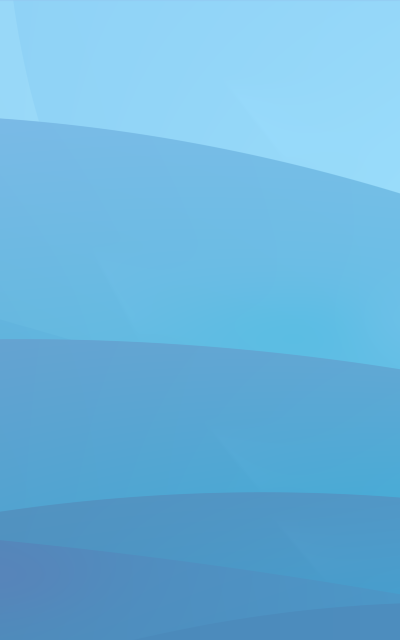
Give the GLSL for this background, as a WebGL 2 fragment shader.

```glsl
#version 300 es
precision highp float;

uniform vec2 u_resolution;
out vec4 fragColor;

// Hill crests: height = k.x + k.y * x + k.z * x * x
#define CREST_FAR   vec3(0.8150, -0.0443, -0.0729)
#define CREST_MID   vec3(0.4700, 0.0052, -0.0521)
#define CREST_NEAR  vec3(0.2005, 0.0924, -0.0703)
#define CREST_SLOPE vec3(0.1560, -0.0612, -0.0234)
#define CREST_FRONT vec3(-0.0599, 0.2109, -0.0938)
#define FACET_GAIN  0.010

vec3 rgb(float r, float g, float b) {
    return vec3(r, g, b) / 255.0;
}

float crest(vec3 k, float x) {
    return k.x + x * (k.y + x * k.z);
}

// Antialiased coverage of the positive side of a signed distance
float cover(float d) {
    float w = max(fwidth(d), 1e-5);
    return smoothstep(-0.6 * w, 0.6 * w, d);
}

// Four-corner gradient: top pair, bottom pair
vec3 corners(vec3 tl, vec3 tr, vec3 bl, vec3 br, vec2 t) {
    t = clamp(t, 0.0, 1.0);
    return mix(mix(tl, tr, t.x), mix(bl, br, t.x), t.y);
}

// Soft elliptical glow
float glow(vec2 p, vec2 center, vec2 radius) {
    vec2 q = (p - center) / radius;
    return exp(-dot(q, q));
}

// Faint diagonal fold, brightest just right of the line through a
float fold(vec2 p, vec2 a, float slope, float halfHeight) {
    float d = p.x - a.x + slope * (p.y - a.y);
    float fade = 1.0 - smoothstep(0.3, 1.0, abs(p.y - a.y) / halfHeight);
    return smoothstep(-0.008, 0.008, d) * exp(-max(d, 0.0) * 9.0) * fade;
}

void main() {
    vec2 p = gl_FragCoord.xy / u_resolution;

    // Sky with a pale curved strip at the left
    vec3 color = corners(rgb(143.0, 210.0, 246.0), rgb(149.0, 215.0, 249.0),
                         rgb(143.0, 210.0, 245.0), rgb(153.0, 220.0, 250.0),
                         vec2(p.x, (1.0 - p.y) / 0.30));
    float drop = 1.0 - p.y;
    float strip = 0.033 + drop * (0.21 + drop * 0.68);
    color += rgb(9.0, 6.0, 2.0) * cover(strip - p.x);
    color += FACET_GAIN * fold(p, vec2(0.64, 0.81), 1.25, 0.08);
    color = mix(color, rgb(146.0, 198.0, 240.0), 0.6 * smoothstep(0.997, 1.0, p.y));

    // Far hill, with a cyan pool above the next crest
    float top = crest(CREST_FAR, p.x);
    float base = crest(CREST_MID, p.x);
    vec3 hill = corners(rgb(122.0, 186.0, 230.0), rgb(115.0, 190.0, 230.0),
                        rgb(101.0, 184.0, 223.0), rgb(98.0, 190.0, 229.0),
                        vec2(p.x, (top - p.y) / (top - base)));
    hill = mix(hill, rgb(88.0, 189.0, 227.0), 0.75 * glow(p, vec2(0.76, 0.475), vec2(0.30, 0.065)));
    hill = mix(hill, rgb(112.0, 193.0, 233.0), 0.6 * glow(p, vec2(1.02, 0.50), vec2(0.14, 0.075)));
    hill -= rgb(4.0, 4.0, 2.0) * cover(0.501 - 0.18 * p.x - p.y);
    hill += FACET_GAIN * fold(p, vec2(0.29, 0.54), 0.85, 0.09);
    color = mix(color, hill, cover(top - p.y));

    // Middle hill
    top = base;
    base = crest(CREST_NEAR, p.x);
    hill = corners(rgb(101.0, 163.0, 209.0), rgb(96.0, 168.0, 212.0),
                   rgb(82.0, 163.0, 208.0), rgb(73.0, 171.0, 214.0),
                   vec2(p.x, (top - p.y) / (top - base)));
    hill += FACET_GAIN * fold(p, vec2(0.59, 0.28), 1.30, 0.07);
    color = mix(color, hill, cover(top - p.y));

    // Near hill
    top = base;
    hill = corners(rgb(82.0, 146.0, 192.0), rgb(82.0, 151.0, 198.0),
                   rgb(76.0, 146.0, 192.0), rgb(71.0, 158.0, 205.0),
                   vec2(p.x, (top - p.y) / 0.15));
    hill += FACET_GAIN * fold(p, vec2(0.75, 0.14), 1.35, 0.06);
    color = mix(color, hill, cover(top - p.y));

    // Falling slope, violet at the left and melting away at the right
    top = crest(CREST_SLOPE, p.x);
    hill = corners(rgb(83.0, 136.0, 187.0), rgb(76.0, 151.0, 199.0),
                   rgb(79.0, 139.0, 187.0), rgb(73.0, 150.0, 198.0),
                   vec2(p.x, (top - p.y) / 0.15));
    hill = mix(hill, rgb(89.0, 131.0, 185.0), 0.7 * glow(p, vec2(0.0, 0.10), vec2(0.22, 0.06)));
    color = mix(color, hill, cover(top - p.y));

    // Front rise at the lower right
    hill = mix(rgb(74.0, 136.0, 185.0), rgb(77.0, 141.0, 190.0), p.x);
    color = mix(color, hill, cover(crest(CREST_FRONT, p.x) - p.y));

    fragColor = vec4(color, 1.0);
}
```
